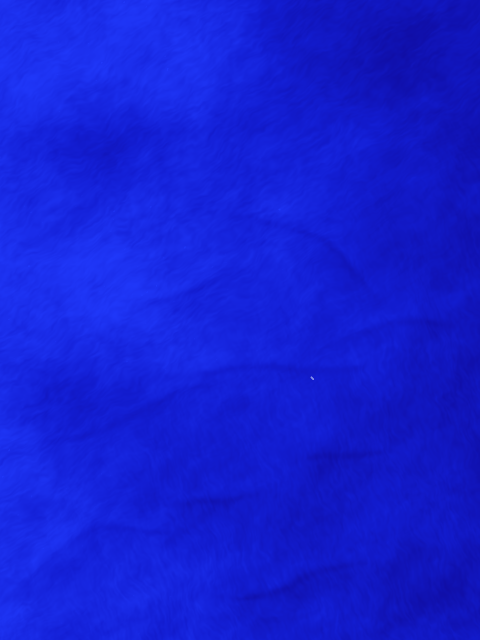
A Shadertoy shader for this texture:

```glsl
vec2 hash2(vec2 p) {
    vec3 q = fract(p.xyx * vec3(0.1031, 0.1030, 0.0973));
    q += dot(q, q.yzx + 33.33);
    return fract((q.xx + q.yz) * q.zy);
}

float cornerSlope(vec2 cell, vec2 offset) {
    return dot(hash2(cell) * 2.0 - 1.0, offset);
}

float gradientNoise(vec2 p) {
    vec2 i = floor(p), f = fract(p), e = vec2(1.0, 0.0);
    vec2 u = f * f * f * (f * (f * 6.0 - 15.0) + 10.0);
    return mix(mix(cornerSlope(i, f), cornerSlope(i + e, f - e), u.x),
               mix(cornerSlope(i + e.yx, f - e.yx), cornerSlope(i + 1.0, f - 1.0), u.x), u.y);
}

float fbm(vec2 p) {
    float sum = 0.0, amp = 1.0;
    for (int i = 0; i < 5; i++) {
        sum += amp * gradientNoise(p);
        p = mat2(1.6, 1.2, -1.2, 1.6) * p + 17.3;
        amp *= 0.55;
    }
    return sum;
}

vec2 rotate(vec2 p, float a) {
    return vec2(cos(a) * p.x + sin(a) * p.y, cos(a) * p.y - sin(a) * p.x);
}

float glow(vec2 p, vec2 center, vec2 size) {
    vec2 q = (p - center) / size;
    return exp(-dot(q, q));
}

// Short hairs running along the given angle
float fibres(vec2 p, float angle) {
    vec2 q = rotate(p, angle) + 40.0;
    return gradientNoise(q * vec2(65.0, 190.0)) + 0.8 * gradientNoise(q * vec2(32.0, 85.0) + 9.0);
}

// Wavy soft folds: a dark groove, lit above and shaded below
float creases(vec2 p) {
    float sum = 0.0;
    for (int i = 0; i < 9; i++) {
        float k = float(i);
        vec2 h = hash2(vec2(k * 7.0 + 3.0, 21.0)), g = hash2(vec2(k * 5.0 + 1.0, 58.0));
        vec2 center = vec2(0.12 + 0.52 * fract(0.72 + k * 0.618), 0.62 - 0.066 * k);
        vec2 q = rotate(p - center, (h.x - 0.55) * 1.0);
        float halfLength = 0.09 + 0.12 * h.y;
        float d = q.y + (g.x * 2.5 - 0.4) * q.x * q.x - 0.008 * sin(q.x * 26.0 + g.y * 6.3);
        float fade = 1.0 - smoothstep(0.35, 1.0, abs(q.x) / halfLength);
        float groove = exp(-d * d / 0.00004);
        float side = d / 0.02 * exp(-d * d / 0.0005);
        sum += fade * (0.13 * side - 0.17 * groove) * (0.6 + 0.4 * g.y);
    }
    return sum;
}

void mainImage(out vec4 fragColor, in vec2 fragCoord) {
    vec2 p = fragCoord / iResolution.y;
    vec2 warp = 0.02 * vec2(fbm(p * 9.0 + 5.0), fbm(p * 9.0 + 31.0));
    vec2 w = p + warp;

    // Broad light, brighter on the left
    float tone = 0.49 - 0.72 * (p.x - 0.375);
    tone += 0.27 * glow(w, vec2(0.25, 0.93), vec2(0.17, 0.10));
    tone += 0.20 * glow(w, vec2(0.16, 0.54), vec2(0.16, 0.10));
    tone += 0.16 * glow(w, vec2(0.42, 0.68), vec2(0.16, 0.13));
    tone += 0.12 * glow(w, vec2(0.52, 0.46), vec2(0.14, 0.12));
    tone -= 0.24 * glow(w, vec2(0.13, 0.78), vec2(0.16, 0.06));
    tone -= 0.16 * glow(w, vec2(0.60, 0.93), vec2(0.13, 0.12));
    tone -= 0.20 * glow(w, vec2(0.14, 0.37), vec2(0.14, 0.06));
    tone -= 0.12 * glow(w, vec2(0.33, 0.22), vec2(0.14, 0.10));

    // Brushed patches and folds
    tone += 0.22 * fbm(rotate(w, 0.6) * vec2(5.0, 8.0) + 12.0);
    tone += 0.12 * fbm(rotate(w, 0.7) * vec2(16.0, 30.0) + 3.0);
    tone += creases(p + 0.4 * warp);

    // Pile: slanted at the top, steeper toward the lower right
    float steep = smoothstep(0.25, 0.75, p.x + 0.5 - p.y + 0.3 * fbm(p * 5.0));
    float pile = mix(fibres(w, 0.65), fibres(w, 1.9), steep);
    tone += 0.13 * pile;

    // Sparse glints on the hair tips
    float glint = smoothstep(0.42, 0.75, gradientNoise(rotate(p, 0.8) * vec2(110.0, 170.0) + 70.0));
    tone += 0.35 * glint * smoothstep(0.45, 0.9, tone);

    tone = clamp(tone, 0.0, 1.1);
    vec3 color = mix(vec3(0.06, 0.05, 0.64), vec3(0.073, 0.115, 0.83), smoothstep(-0.1, 0.6, tone));
    color = mix(color, vec3(0.125, 0.22, 0.98), smoothstep(0.4, 1.05, tone));

    // One pale fleck of lint
    vec2 lint = rotate(p - vec2(0.488, 0.409), -0.8);
    lint.x -= clamp(lint.x, -0.002, 0.002);
    color = mix(color, vec3(0.62, 0.66, 0.95), 0.8 * (1.0 - smoothstep(0.0006, 0.0022, length(lint))));

    fragColor = vec4(color, 1.0);
}
```
